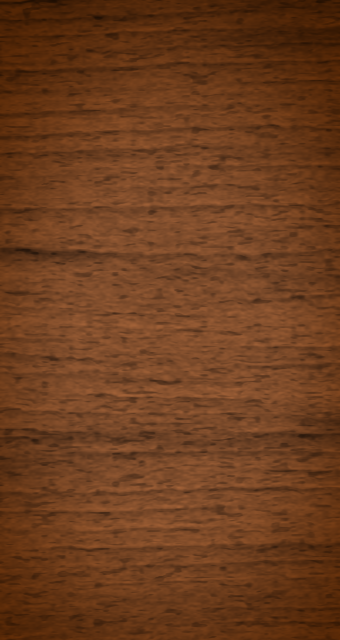
Give the GLSL for this texture, as a Shadertoy shader.

```glsl
const vec3 CENTRE_BROWN = vec3(0.518, 0.312, 0.178);
const vec3 EDGE_BROWN = vec3(0.325, 0.147, 0.020);
const vec2 VIGNETTE_CENTRE = vec2(0.5, 0.46);
const vec2 VIGNETTE_SCALE = vec2(0.82, 1.0);
const vec2 VIGNETTE_RANGE = vec2(0.20, 0.65);

const vec2 BEND_FREQ = vec2(1.9, 4.5);
const float BEND_AMOUNT = 0.024;
const vec2 RIPPLE_FREQ = vec2(38.0, 60.0);
const float RIPPLE_AMOUNT = 0.0042;

const vec2 BROAD_FREQ = vec2(1.3, 18.0);
const vec2 STREAK_FREQ = vec2(5.0, 85.0);
const vec2 FIBRE_FREQ = vec2(100.0, 290.0);
const vec2 SPECKLE_FREQ = vec2(190.0, 390.0);
const vec2 PORE_FREQ = vec2(72.0, 270.0);
const float BROAD_DEPTH = 0.14;
const float STREAK_DEPTH = 0.20;
const float FIBRE_DEPTH = 0.20;
const float SPECKLE_DEPTH = 0.11;
const float PORE_DEPTH = 0.22;
const float RING_COUNT = 34.0;
const float RING_DEPTH = 0.17;
const float RING_GLINT = 0.5;

// Dark heartwood bands: height, half width, depth, slope
const int BAND_COUNT = 6;
const vec4 BANDS[BAND_COUNT] = vec4[](
    vec4(0.985, 0.022, 0.15, 0.01), vec4(0.915, 0.028, 0.19, 0.06),
    vec4(0.750, 0.008, 0.09, -0.01), vec4(0.580, 0.010, 0.12, -0.06),
    vec4(0.305, 0.030, 0.18, 0.07), vec4(0.140, 0.010, 0.10, 0.00));

float hash(vec2 cell) {
    uvec2 q = uvec2(ivec2(cell)) * uvec2(1597u, 3812u);
    uint n = (q.x ^ (q.y + 7919u)) * 48271u;
    n = (n ^ (n >> 15)) * 73244475u;
    n = (n ^ (n >> 16)) * 73244475u;
    return float((n ^ (n >> 16)) & 65535u) / 65535.0;
}

float noise(vec2 p) {
    vec2 cell = floor(p);
    vec2 f = fract(p);
    f = f * f * (3.0 - 2.0 * f);
    float low = mix(hash(cell), hash(cell + vec2(1, 0)), f.x);
    float high = mix(hash(cell + vec2(0, 1)), hash(cell + vec2(1, 1)), f.x);
    return mix(low, high, f.y);
}

float fbm(vec2 p) {
    float sum = 0.0;
    float weight = 0.533;
    for (int octave = 0; octave < 4; octave++) {
        sum += weight * noise(p);
        p = p * vec2(1.9, 2.05) + vec2(17.3, 41.7);
        weight *= 0.5;
    }
    return sum;
}

// Each band is a bundle of thin streaks with a ragged outline
float heartwood(vec2 p, float streak) {
    float shade = 0.0;
    for (int i = 0; i < BAND_COUNT; i++) {
        vec4 band = BANDS[i];
        float offset = (p.y - band.x - band.w * (p.x - 0.25)) / band.y;
        offset += 1.6 * (streak - 0.5);
        float patchy = 0.5 + noise(vec2(p.x * 4.0, float(i) * 9.0));
        shade += band.z * patchy * exp(-offset * offset);
    }
    return shade * (1.8 - 1.6 * streak);
}

// Growth rings darken slowly, end in a crisp edge, then start pale
float ringLines(vec2 p) {
    float phase = fract(p.y * RING_COUNT + 2.0 * noise(p * vec2(1.5, 9.0) + 5.0));
    float dark = smoothstep(0.60, 0.90, phase) * (1.0 - smoothstep(0.93, 1.0, phase));
    float pale = smoothstep(0.0, 0.06, phase) * (1.0 - smoothstep(0.06, 0.26, phase));
    float patchy = smoothstep(0.25, 0.75, noise(p * vec2(4.0, 30.0) + 63.0));
    return (dark - RING_GLINT * pale) * patchy;
}

// Short dark dashes, denser in some patches than in others
float pores(vec2 p) {
    float density = noise(p * vec2(4.0, 18.0) + 29.0);
    float dash = 0.7 * noise(p * PORE_FREQ + 11.0) + 0.3 * noise(p * PORE_FREQ * 0.53 + 47.0);
    float limit = mix(0.64, 0.52, density);
    return smoothstep(limit, limit + 0.26, dash);
}

void mainImage(out vec4 fragColor, in vec2 fragCoord) {
    vec2 p = fragCoord / iResolution.y;
    vec2 fromCentre = fragCoord / iResolution.xy - VIGNETTE_CENTRE;

    // Bend the grain
    vec2 g = p;
    g.y += BEND_AMOUNT * (noise(p * BEND_FREQ + 3.0) - 0.5);
    g.y += RIPPLE_AMOUNT * (noise(p * RIPPLE_FREQ + 8.0) - 0.5);
    g += vec2(1.0, 1.0);

    // Layer the grain from coarse to fine
    float streak = fbm(g * STREAK_FREQ);
    float grain = 1.0;
    grain += BROAD_DEPTH * (fbm(g * BROAD_FREQ) - 0.5);
    grain += STREAK_DEPTH * (streak - 0.5);
    grain += FIBRE_DEPTH * (noise(g * FIBRE_FREQ) - 0.5);
    grain += SPECKLE_DEPTH * (noise(g * SPECKLE_FREQ) - 0.5);
    grain -= heartwood(g - 1.0, streak);
    grain -= RING_DEPTH * ringLines(g);
    grain -= PORE_DEPTH * pores(g);

    // Warm, darkened rim
    float rim = smoothstep(VIGNETTE_RANGE.x, VIGNETTE_RANGE.y, length(fromCentre * VIGNETTE_SCALE));
    vec3 wood = mix(CENTRE_BROWN, EDGE_BROWN, rim);
    fragColor = vec4(clamp(wood * grain, 0.0, 1.0), 1.0);
}
```
